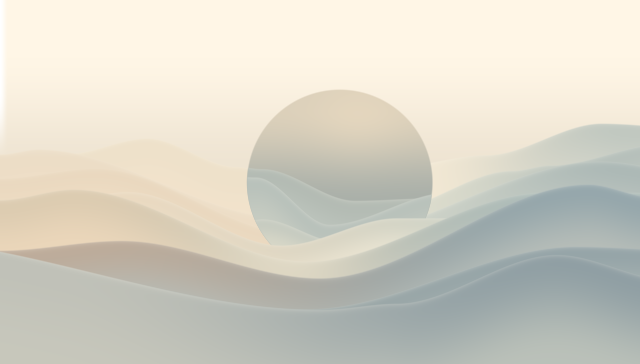
This background is drawn by a WebGL 2 fragment shader. Its source:

```glsl
#version 300 es
precision highp float;
// A pale sun disc resting behind layered misty waves, warm sand on the left and blue grey on the right.
uniform vec2 u_resolution;
out vec4 fragColor;

// Smooth curve that eases between four heights at four positions.
float ridge(float x, vec4 at, vec4 height) {
    float h = mix(height.x, height.y, smoothstep(at.x, at.y, x));
    h = mix(h, height.z, smoothstep(at.y, at.z, x));
    return mix(h, height.w, smoothstep(at.z, at.w, x));
}

// Lays one wave over the colour: crest tint fading to foot tint, with a thin lit rim.
void wave(inout vec3 color, float y, float height, vec3 crest, vec3 foot, float depth, float alpha) {
    float below = height - y;
    float pixel = 1.0 / u_resolution.y;
    float cover = alpha * smoothstep(-pixel, pixel, below);
    vec3 body = mix(crest, foot, smoothstep(0.0, depth, below));
    body = mix(body, vec3(1.0, 0.98, 0.93), 0.22 * exp(-max(below, 0.0) / 0.006));
    color = mix(color, body, cover);
}

void main() {
    vec2 uv = gl_FragCoord.xy / u_resolution;
    float x = uv.x, y = uv.y;
    float aspect = u_resolution.x / u_resolution.y;
    float pixel = 1.0 / u_resolution.y;
    float east = smoothstep(0.1, 0.9, x);
    float farEast = smoothstep(0.64, 0.98, x);
    vec3 cream = vec3(0.95, 0.91, 0.83);

    // Sky, with a bright left border
    vec3 color = mix(vec3(0.93, 0.89, 0.82), vec3(1.0, 0.965, 0.902), smoothstep(0.5, 0.88, y));
    color = mix(color, vec3(1.0), smoothstep(0.013, 0.0, x) * smoothstep(0.55, 0.75, y));

    // Distant waves on the right
    wave(color, y, ridge(x, vec4(0.6, 0.76, 0.94, 1.1), vec4(0.535, 0.573, 0.66, 0.645)),
         mix(vec3(0.95, 0.91, 0.83), vec3(0.75, 0.78, 0.75), farEast),
         mix(cream, vec3(0.82, 0.83, 0.79), farEast), 0.16, 1.0);
    wave(color, y, ridge(x, vec4(0.6, 0.8, 0.86, 1.04), vec4(0.42, 0.53, 0.545, 0.605)),
         mix(vec3(0.86, 0.86, 0.80), vec3(0.71, 0.75, 0.73), farEast),
         mix(vec3(0.87, 0.87, 0.81), vec3(0.77, 0.79, 0.76), farEast), 0.14, 1.0);
    wave(color, y, ridge(x, vec4(0.3, 0.5, 0.94, 1.1), vec4(0.341, 0.341, 0.556, 0.52)),
         mix(vec3(0.80, 0.82, 0.78), vec3(0.67, 0.72, 0.71), farEast),
         mix(vec3(0.81, 0.83, 0.79), vec3(0.74, 0.77, 0.75), farEast), 0.14, 1.0);

    // Distant waves on the left
    wave(color, y, ridge(x, vec4(0.1, 0.23, 0.37, 0.6), vec4(0.575, 0.619, 0.541, 0.3)),
         vec3(0.93, 0.88, 0.79), vec3(0.95, 0.89, 0.80), 0.16, 1.0);
    wave(color, y, ridge(x, vec4(0.0, 0.06, 0.45, 0.6), vec4(0.575, 0.589, 0.40, 0.3)),
         vec3(0.92, 0.86, 0.77), vec3(0.94, 0.87, 0.78), 0.12, 0.8);
    wave(color, y, ridge(x, vec4(0.0, 0.15, 0.46, 0.6), vec4(0.51, 0.538, 0.36, 0.3)),
         vec3(0.91, 0.84, 0.74), vec3(0.94, 0.87, 0.77), 0.12, 0.8);

    // Sun disc with a soft warm glow
    vec2 fromSun = (uv - vec2(0.531, 0.499)) * vec2(aspect, 1.0);
    float disc = smoothstep(pixel, -pixel, length(fromSun) - 0.2546);
    vec3 sun = mix(vec3(0.66, 0.685, 0.66), vec3(0.86, 0.815, 0.73), smoothstep(0.43, 0.70, y));
    vec2 fromGlow = fromSun - vec2(0.05, 0.15);
    sun += vec3(0.035, 0.025, 0.015) * exp(-dot(fromGlow, fromGlow) * 60.0);
    color = mix(color, sun, disc);

    // Veils seen within the disc
    wave(color, y, ridge(x, vec4(0.37, 0.41, 0.555, 0.68), vec4(0.541, 0.535, 0.448, 0.455)),
         vec3(0.70, 0.73, 0.70), vec3(0.74, 0.77, 0.74), 0.12, disc);
    wave(color, y, ridge(x, vec4(0.37, 0.40, 0.515, 0.70), vec4(0.514, 0.512, 0.382, 0.47)),
         vec3(0.72, 0.755, 0.73), vec3(0.78, 0.80, 0.76), 0.13, disc);
    wave(color, y, ridge(x, vec4(0.38, 0.41, 0.53, 0.6), vec4(0.39, 0.397, 0.335, 0.33)),
         vec3(0.77, 0.79, 0.75), vec3(0.84, 0.84, 0.78), 0.07, disc);

    // Pale crescent crossing the foot of the sun
    wave(color, y, ridge(x, vec4(0.1, 0.2, 0.44, 0.62), vec4(0.45, 0.472, 0.325, 0.40)),
         mix(vec3(0.92, 0.85, 0.75), vec3(0.79, 0.82, 0.78), east),
         mix(vec3(0.94, 0.88, 0.79), vec3(0.90, 0.90, 0.84), east), 0.1, 1.0);

    // Sand dune sweeping through a bright valley
    vec3 dune = mix(vec3(0.86, 0.795, 0.69), vec3(0.67, 0.73, 0.72), east);
    dune = mix(dune, vec3(0.90, 0.87, 0.79), 0.75 * exp(-60.0 * (x - 0.45) * (x - 0.45)));
    wave(color, y, ridge(x, vec4(0.0, 0.115, 0.48, 0.85), vec4(0.45, 0.479, 0.281, 0.47)),
         dune, mix(vec3(0.92, 0.84, 0.73), vec3(0.78, 0.81, 0.78), east), 0.16, 1.0);

    // Long wave from brown to blue
    wave(color, y, ridge(x, vec4(0.0, 0.19, 0.5, 0.92), vec4(0.311, 0.338, 0.235, 0.493))
         - 0.035 * smoothstep(0.92, 1.02, x),
         mix(vec3(0.74, 0.67, 0.60), vec3(0.58, 0.65, 0.67), east),
         vec3(0.72, 0.745, 0.725), 0.2, 1.0);

    // Near waves fading into ground mist
    wave(color, y, ridge(x, vec4(0.0, 0.48, 0.90, 1.1), vec4(0.27, 0.15, 0.322, 0.31)),
         mix(vec3(0.64, 0.67, 0.65), vec3(0.58, 0.64, 0.655), east),
         vec3(0.69, 0.73, 0.715), 0.16, 1.0);
    wave(color, y, ridge(x, vec4(-0.2, 0.5, 0.62, 0.87), vec4(0.348, 0.148, 0.165, 0.299))
         - 0.07 * smoothstep(0.87, 1.05, x),
         mix(vec3(0.75, 0.755, 0.72), vec3(0.56, 0.62, 0.64), east),
         mix(vec3(0.78, 0.78, 0.735), vec3(0.73, 0.755, 0.725), east), 0.29, 1.0);

    fragColor = vec4(color, 1.0);
}
```
